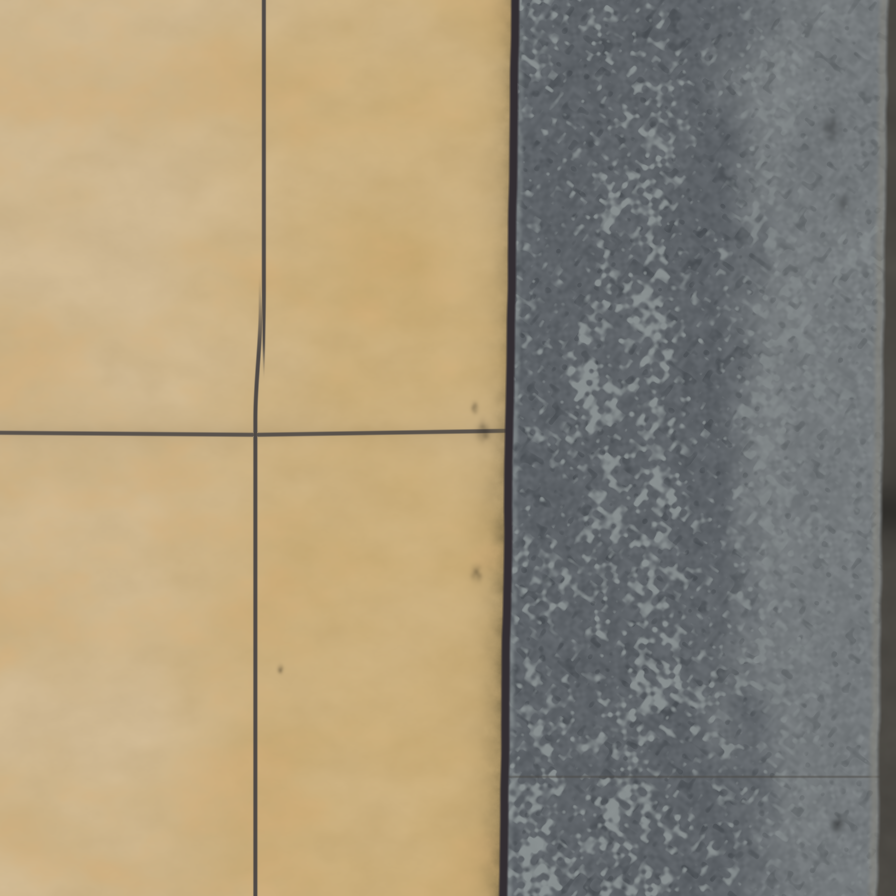
Reproduce this texture procedurally as a WebGL 2 fragment shader.

```glsl
#version 300 es
precision highp float;
// Warm ceramic floor tiles with thin dark joints, beside a speckled stone slab.
// Layered value noise mottles the tiles; thresholded fine noise, gathered in
// vertical bands, makes the pale flecks. Distances to slanted lines give edges.
uniform vec2 u_resolution;
out vec4 fragColor;

const vec3 TILE_PALE = vec3(0.81, 0.72, 0.57);
const vec3 TILE_GOLD = vec3(0.785, 0.67, 0.46);
const vec3 TILE_ORANGE = vec3(0.80, 0.65, 0.45);
const vec3 GROUT = vec3(0.25, 0.24, 0.25);
const vec3 GAP = vec3(0.20, 0.18, 0.20);
const vec3 STONE_DARK = vec3(0.365, 0.385, 0.405);
const vec3 STONE_LIGHT = vec3(0.47, 0.49, 0.50);
const vec3 FLECK = vec3(0.58, 0.61, 0.61);
const vec3 STRIP = vec3(0.29, 0.28, 0.26);
const vec3 RIM = vec3(0.54, 0.53, 0.49);

const float JOINT_Y = 0.5175;
const float JOINT_X = 0.285;
const float JOINT_X_TOP = 0.2945;
const float SEAM_Y = 0.133;
const float FLECK_SCALE = 170.0;

// Centre, width and strength of each fleck band
const vec3 BANDS[4] = vec3[4](vec3(0.605, 0.030, 0.07), vec3(0.668, 0.018, 0.10),
                              vec3(0.732, 0.030, 0.13), vec3(0.865, 0.035, 0.13));
// Position and radius of small dark blemishes
const vec3 MARKS[7] = vec3[7](vec3(0.313, 0.253, 0.005), vec3(0.532, 0.360, 0.009),
                              vec3(0.530, 0.545, 0.006), vec3(0.540, 0.518, 0.011),
                              vec3(0.927, 0.857, 0.014), vec3(0.941, 0.772, 0.010),
                              vec3(0.935, 0.080, 0.011));

float hash(vec2 p) {
  vec3 q = fract(vec3(p.xyx) * 0.1031);
  q += dot(q, q.yzx + 33.33);
  return fract((q.x + q.y) * q.z);
}

float noise(vec2 p) {
  vec2 i = floor(p), f = fract(p);
  f = f * f * (3.0 - 2.0 * f);
  return mix(mix(hash(i), hash(i + vec2(1, 0)), f.x),
             mix(hash(i + vec2(0, 1)), hash(i + vec2(1, 1)), f.x), f.y);
}

const mat2 TURN = mat2(0.8, 0.6, -0.6, 0.8);

float fbm(vec2 p) {
  float sum = 0.0, amp = 0.5;
  for (int i = 0; i < 5; i++) {
    sum += amp * noise(p);
    p = TURN * p * 2.0 + 7.3;
    amp *= 0.5;
  }
  return sum / 0.97;
}

float stroke(float d, float halfWidth, float soft) {
  return 1.0 - smoothstep(halfWidth - soft, halfWidth + soft, abs(d));
}

vec3 tiles(vec2 p, float edge, float soft) {
  // Cloudy glaze: paler to the left, more golden to the right
  float cloud = fbm(p * vec2(7.0, 10.0) + 3.0);
  float streak = fbm(p * vec2(24.0, 34.0) + 11.0);
  float gold = 0.12 + 0.68 * smoothstep(0.12, 0.42, p.x) + 0.15 * (0.5 - p.y);
  vec3 col = mix(TILE_PALE, TILE_GOLD, clamp(gold + (cloud - 0.5) * 0.9, 0.0, 1.0));
  col = mix(col, TILE_ORANGE, 0.4 * smoothstep(0.50, 0.75, 0.6 * cloud + 0.4 * streak));
  col += (streak - 0.5) * 0.05;

  // Joints: the upper one is offset and tapers out above the crossing
  float taper = smoothstep(0.575, 0.68, p.y);
  float lower = stroke(p.x - JOINT_X - 0.006 * smoothstep(0.53, 0.66, p.y),
                       0.0022, soft) * (1.0 - smoothstep(0.60, 0.70, p.y));
  float upper = stroke(p.x - JOINT_X_TOP, 0.0008 + 0.0014 * taper, soft)
              * smoothstep(0.575, 0.62, p.y);
  float bend = p.x < JOINT_X ? -0.008 * p.x : -0.0023 + 0.016 * (p.x - JOINT_X);
  float across = stroke(p.y - JOINT_Y - bend + 0.0005, 0.0022, soft);
  float joint = max(max(lower, upper), across * 0.9);
  col *= 1.0 - 0.06 * exp(-abs(p.y - JOINT_Y) * 90.0);
  col = mix(col, GROUT, joint * 0.9);

  // Grime along the slab side, heavier below the joint
  float grime = exp(min(p.x - edge, 0.0) * 75.0) * (0.3 + 0.7 * fbm(p * 70.0));
  float low = 1.0 - smoothstep(0.46, 0.54, p.y);
  return mix(col, vec3(0.42, 0.37, 0.25), grime * (0.6 + 0.3 * low));
}

vec3 stone(vec2 p, float edge, float soft) {
  float patches = fbm(p * vec2(20.0, 11.0) + 5.0);
  float light = smoothstep(0.77, 0.89, p.x + (patches - 0.5) * 0.10);
  vec3 col = mix(STONE_DARK, STONE_LIGHT, clamp(light * 0.9 + (patches - 0.5) * 0.3, 0.0, 1.0));
  vec2 q = TURN * p;
  col += (noise(q * 210.0) - 0.5) * 0.05 + (noise(q * 95.0) - 0.5) * 0.03;

  // Pale flecks, clustered by band and by patch
  float density = (patches - 0.5) * 0.5;
  for (int i = 0; i < 4; i++) {
    float u = (p.x - BANDS[i].x) / BANDS[i].y;
    density += BANDS[i].z * exp(-u * u);
  }
  density -= 0.10 * smoothstep(0.68, 0.9, p.y);
  density += 0.07 * (1.0 - smoothstep(SEAM_Y - 0.01, SEAM_Y, p.y)) * (1.0 - light);
  float speck = 0.65 * noise(q * FLECK_SCALE) + 0.35 * noise(p * FLECK_SCALE * 0.6 + 9.0);
  float fleck = smoothstep(0.58, 0.90, speck + density);
  col = mix(col, FLECK, fleck * mix(0.8, 0.35, light));
  col -= 0.05 * smoothstep(0.70, 0.90, noise(q * 120.0 + 40.0)) * (1.0 - fleck);

  // Seam across the slab and worn highlight on its left edge
  col = mix(col, STRIP, 0.5 * stroke(p.y - SEAM_Y, 0.0012, soft));
  return mix(col, FLECK, 0.6 * stroke(p.x - edge - 0.011, 0.003, 0.003) * noise(p * 130.0));
}

void main() {
  vec2 p = gl_FragCoord.xy / u_resolution;
  float soft = max(1.0 / min(u_resolution.x, u_resolution.y), 0.0012);
  float edge = mix(0.557, 0.571, p.y) + 0.0015 * (noise(vec2(p.y * 25.0, 2.0)) - 0.5);
  float rightEdge = mix(0.979, 0.991, p.y) + 0.002 * (noise(vec2(p.y * 40.0, 8.0)) - 0.5);

  vec3 col = p.x < edge + 0.005 ? tiles(p, edge, soft) : stone(p, edge, soft);
  for (int i = 0; i < 7; i++) {
    float d = length((p - MARKS[i].xy) * vec2(1.2, 0.8)) / MARKS[i].z;
    col *= 1.0 - 0.25 * exp(-d * d * 2.0) * (0.5 + noise(p * 160.0));
  }

  // Dark gap beside the slab, then its rim and the shadowed strip
  col = mix(col, GAP, stroke(p.x - edge - 0.004, 0.0045, soft * 1.5));
  col = mix(col, RIM, 0.5 * stroke(p.x - rightEdge + 0.005, 0.004, 0.004));
  vec3 strip = STRIP * (0.9 + 0.2 * fbm(p * 30.0));
  float stain = (p.y - 0.43) / 0.03;
  strip *= 1.0 - 0.35 * exp(-stain * stain);
  col = mix(col, strip, smoothstep(-0.003, 0.003, p.x - rightEdge));
  fragColor = vec4(clamp(col, 0.0, 1.0), 1.0);
}
```
